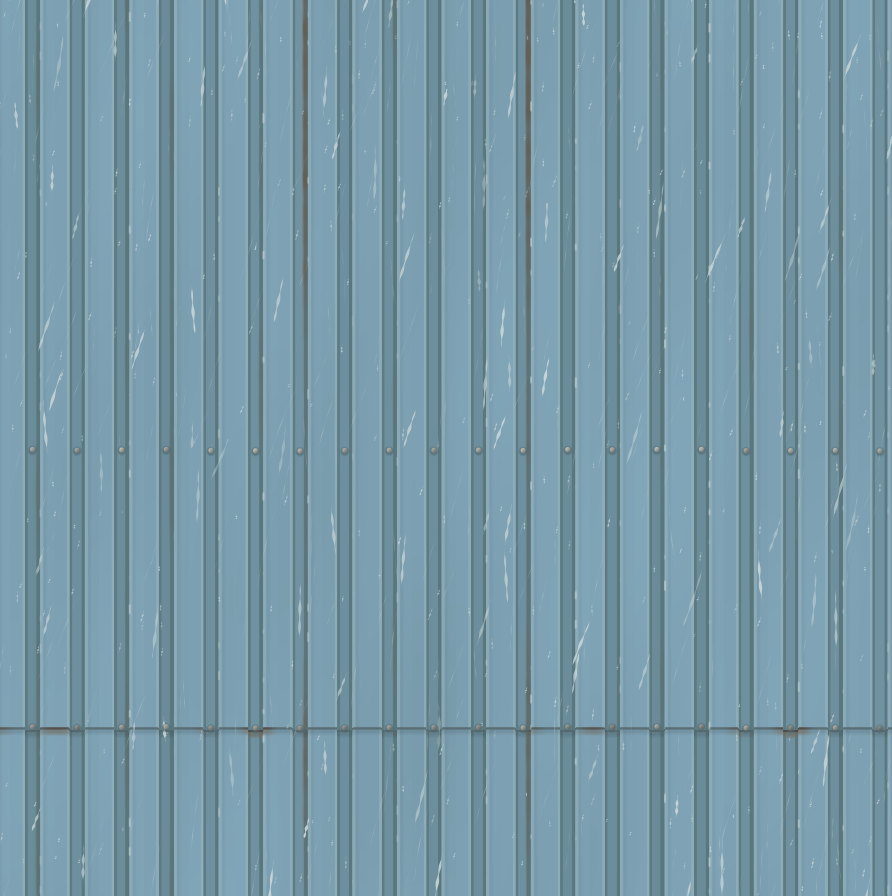
This texture is drawn by a Shadertoy shader. Its source:

```glsl
// Painted blue ribbed metal sheeting with screws, a lap seam, rust and pale scratches.
#define RIB_COUNT 20.0
#define RIB_SHIFT 0.23
#define GROOVE_HALF 0.17
#define SEAM_Y 0.187
#define SCREW_ROW_Y 0.4975
#define SCREW_RADIUS 0.0031
#define SCRATCH_LEAN 0.24
#define WEAR 0.8
#define PANEL_COLOR vec3(0.49, 0.63, 0.70)
#define GROOVE_COLOR vec3(0.43, 0.56, 0.615)
#define CREASE_COLOR vec3(0.34, 0.45, 0.475)
#define RUST_COLOR vec3(0.40, 0.35, 0.30)

vec3 hash3(vec2 p) {
    vec3 q = fract(p.xyx * vec3(0.1031, 0.1030, 0.0973));
    q += dot(q, q.yxz + 33.33);
    return fract((q.xxy + q.yzz) * q.zyx);
}

// Layered sines, roughly -1 to 1
float waves(vec2 p) {
    return (sin(p.x + 1.7 * sin(p.y * 0.8)) + sin(p.y * 1.9 + p.x * 0.7)
          + sin(p.x * 2.7 - p.y * 3.1 + 2.0)) / 3.0;
}

// Soft-edged interval from a to b
float band(float x, float a, float b, float soft) {
    return smoothstep(a - soft, a + soft, x) - smoothstep(b - soft, b + soft, x);
}

// Tapered, leaning strokes scattered one per cell
float scratches(vec2 p, vec2 cell, float halfLength, float halfWidth, float chance, float px) {
    vec2 home = floor(p / cell);
    float ink = 0.0;
    for (int j = -1; j <= 1; j++)
    for (int i = -1; i <= 1; i++) {
        vec2 id = home + vec2(i, j);
        vec3 place = hash3(id + 17.0 + 900.0 * cell.x);
        vec3 shape = hash3(id + 71.0 + 700.0 * cell.y);
        vec2 d = p - (id + place.xy) * cell;
        float reach = halfLength * mix(0.35, 1.0, shape.x);
        float along = d.y / reach;
        float lean = SCRATCH_LEAN * (2.2 * shape.y - 0.4);
        float across = abs(d.x - lean * d.y - 2.5 * (shape.z - 0.5) * d.y * d.y);
        float ragged = 0.65 + 0.35 * sin(along * 9.0 + shape.z * 40.0);
        float w = halfWidth * max(0.0, 1.0 - along * along) * (0.7 - 0.3 * along) * ragged;
        float cover = clamp((w - across) / px + 0.5, 0.0, 1.0) * min(1.0, 2.0 * w / px);
        ink = max(ink, cover * step(place.z, chance) * mix(0.4, 1.0, shape.z));
    }
    return ink;
}

// Domed screw head with a dark rim
vec3 addScrew(vec3 color, vec2 d, float brightness, float px) {
    float r = length(d);
    float rim = 1.0 - smoothstep(SCREW_RADIUS, SCREW_RADIUS * 1.7 + px, length(d + vec2(0.0, 0.001)));
    color = mix(color, CREASE_COLOR * 0.9, 0.6 * rim);
    float light = clamp(0.5 + 0.35 * (d.y - d.x) / SCREW_RADIUS, 0.0, 1.0);
    vec3 head = mix(vec3(0.46, 0.47, 0.46), vec3(0.78, 0.77, 0.73), light) * brightness;
    return mix(color, head, 1.0 - smoothstep(SCREW_RADIUS - px, SCREW_RADIUS + px * 0.5, r));
}

void mainImage(out vec4 fragColor, in vec2 fragCoord) {
    vec2 uv = fragCoord / iResolution.xy;
    float px = 1.0 / iResolution.y;
    float ribX = uv.x * RIB_COUNT - RIB_SHIFT;
    float id = floor(ribX);
    float u = fract(ribX) - 0.5;
    float soft = 0.5 * px * RIB_COUNT;
    vec3 vary = hash3(vec2(id + 40.0, 3.0));

    // Rib profile: flat panel, recessed channel, creases and lit lips
    float g = GROOVE_HALF;
    float groove = band(u, -g, g, soft);
    vec3 color = PANEL_COLOR * (1.0 + 0.025 * waves(uv * vec2(9.0, 4.0)) + 0.02 * (vary.x - 0.5));
    color = mix(color, GROOVE_COLOR * (0.97 + 0.06 * vary.y), groove);
    float leftCrease = band(u, -g, -g + 0.06, soft);
    float rightCrease = band(u, g - 0.065 - 0.03 * vary.z, g, soft);
    color = mix(color, CREASE_COLOR, 0.72 * leftCrease + 0.85 * rightCrease);
    float lip = band(u, -g - 0.055, -g, soft) + 0.85 * band(u, g, g + 0.07, soft);
    color = mix(color, vec3(0.57, 0.69, 0.73), 0.75 * lip);
    color *= 1.0 - 0.04 * band(u, g + 0.07, g + 0.14, 0.04);

    // Two stained channels, strongest near the top
    float stained = step(abs(abs(id - 8.5) - 2.5), 0.1);
    float stainFade = 0.15 + 0.75 * smoothstep(0.55, 0.8, uv.y) + 0.4 * band(uv.y, 0.08, 0.24, 0.05);
    float streak = band(u, 0.055, g, 0.025) * (0.75 + 0.25 * waves(vec2(id, uv.y * 60.0)));
    float oldDirt = 0.22 * step(0.6, vary.z) * smoothstep(0.0, 0.8, waves(vec2(id * 3.0, uv.y * 9.0)));
    color = mix(color, RUST_COLOR, clamp(streak * (stained * stainFade + oldDirt), 0.0, 0.85));

    // Overlapping sheet edge, dipping across each channel
    float seam = uv.y - SEAM_Y + 0.003 * groove;
    float rusty = smoothstep(0.25, 0.8, waves(vec2(uv.x * 31.0, 4.0)));
    color = mix(color, vec3(0.51, 0.48, 0.43), 0.6 * rusty * band(seam, -0.007, 0.0, 0.003));
    color *= 1.0 - 0.1 * band(seam, -0.006, 0.0, 0.003);
    float edge = 1.0 - smoothstep(0.0007, 0.0007 + px, abs(seam));
    color = mix(color, mix(vec3(0.33, 0.40, 0.42), RUST_COLOR * 0.75, rusty), 0.85 * edge);

    // Chalky scratches, hairlines and chips, denser toward the top
    float density = WEAR * (0.65 + 0.35 * uv.y + 0.35 * waves(uv * vec2(13.0, 7.0) + 2.0));
    float marks = scratches(uv, vec2(0.061, 0.09), 0.036, 0.0026, 0.75 * density, px);
    float chips = scratches(uv, vec2(0.027, 0.031), 0.008, 0.0014, 0.45 * density, px);
    float hairs = scratches(uv, vec2(0.033, 0.075), 0.055, 0.0007, 0.9 * density, px);
    float flakes = smoothstep(0.5, 0.8, waves(vec2(uv.y * 47.0 + id * 5.1, uv.y * 93.0 + id * 2.3)));
    float bareEdge = flakes * band(u, g - 0.015, g + 0.03, soft) * vary.x;
    float paleness = max(max(0.85 * marks, 0.7 * chips), max(0.38 * hairs, 0.55 * bareEdge));
    color = mix(color, vec3(0.83, 0.87, 0.87), paleness);

    // Screws along the middle and at the seam
    float jitter = 0.002 * (vary.y - 0.5);
    vec2 screw = vec2(u / RIB_COUNT, uv.y - SCREW_ROW_Y + jitter);
    color = addScrew(color, screw, 0.9 + 0.15 * vary.x, px);
    screw.y = uv.y - SEAM_Y - 0.001 + jitter;
    color = addScrew(color, screw, 0.75 + 0.2 * vary.z, px);

    fragColor = vec4(clamp(color, 0.0, 1.0), 1.0);
}
```
